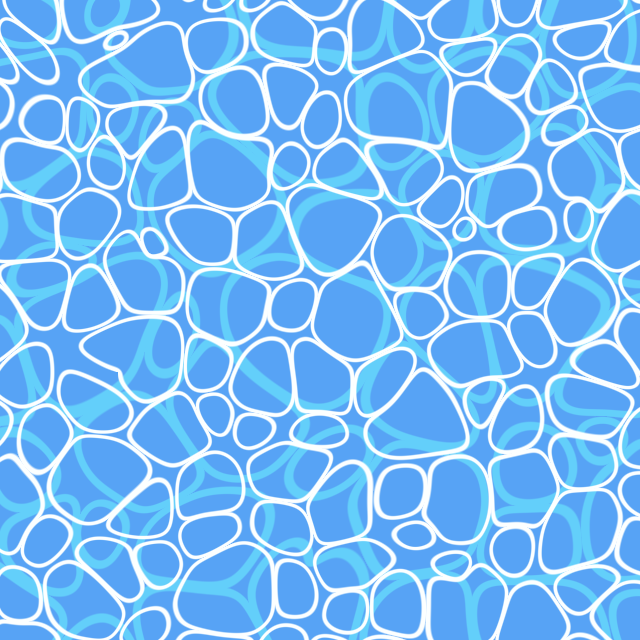
This texture is drawn by a Shadertoy shader. Its source:

```glsl
// Sunlit water: a white foam net of rounded cells over a paler, wider cyan net.
// Each net is a smooth, size-weighted Voronoi pattern, bent by gradient noise;
// blending the borders rounds the cells and opens triangular holes at junctions.

vec3 hash3(vec2 p) {
    vec3 q = fract(p.xyx * vec3(0.1031, 0.1030, 0.0973));
    q += dot(q, q.yxz + 33.33);
    return fract((q.xxy + q.yzz) * q.zyx);
}

float cornerSlope(vec2 cell, vec2 corner, vec2 f) {
    float angle = 6.2832 * hash3(cell + corner + 61.0).x;
    return dot(vec2(cos(angle), sin(angle)), f - corner);
}

float gradientNoise(vec2 p) {
    vec2 cell = floor(p), f = fract(p);
    vec2 u = f * f * f * (f * (f * 6.0 - 15.0) + 10.0);
    float low = mix(cornerSlope(cell, vec2(0, 0), f), cornerSlope(cell, vec2(1, 0), f), u.x);
    float high = mix(cornerSlope(cell, vec2(0, 1), f), cornerSlope(cell, vec2(1, 1), f), u.x);
    return mix(low, high, u.y);
}

// Distance to the rounded cell border: positive in cells, negative in junctions.
float foamDistance(vec2 p, float rounding) {
    vec2 base = floor(p);
    float nearest = 1e3, restSum = 1e-12;
    vec2 nearestDir = vec2(0), restDir = vec2(0);
    for (int y = -2; y <= 2; y++)
    for (int x = -2; x <= 2; x++) {
        vec2 cell = base + vec2(x, y);
        vec3 h = hash3(cell + 100.0);
        vec2 offset = p - cell - 0.5 - 0.86 * (h.xy - 0.5);
        float len = max(length(offset), 1e-4);
        float dist = len - 0.46 * h.z;
        vec2 dir = offset / len;

        // Keep the closest cell apart and blend all the others.
        if (dist < nearest) {
            float oldDist = nearest;
            vec2 oldDir = nearestDir;
            nearest = dist;
            nearestDir = dir;
            dist = oldDist;
            dir = oldDir;
        }
        float weight = exp(-dist / rounding);
        restSum += weight;
        restDir += weight * dir;
    }
    float border = -rounding * log(restSum) - nearest;
    return border / max(length(restDir / restSum - nearestDir), 0.35);
}

// Coverage of a net whose lines keep their width at any canvas size.
float foamNet(vec2 uv, float scale, float halfWidth, float holeRim, float rounding) {
    vec2 p = uv * scale;
    p += 0.35 * vec2(gradientNoise(p * 0.6), gradientNoise(p * 0.6 + 37.0));
    float d = foamDistance(p, rounding);
    float soft = scale * max(0.0015, 0.75 / iResolution.y);
    float outsideCells = 1.0 - smoothstep(-soft, soft, d - halfWidth);
    float outsideHoles = smoothstep(-soft, soft, d + holeRim);
    return outsideCells * outsideHoles;
}

void mainImage(out vec4 fragColor, in vec2 fragCoord) {
    vec2 uv = fragCoord / iResolution.y;

    vec3 water = vec3(0.34, 0.64, 0.96);
    vec3 cyan = vec3(0.39, 0.81, 0.98);
    vec3 foam = vec3(0.99, 1.0, 1.0);

    // Deep cyan net first, then the finer white foam on top.
    float deepNet = foamNet(uv + vec2(3.3, 1.7), 6.2, 0.044, 0.036, 0.19);
    float foamLines = foamNet(uv, 10.4, 0.038, 0.028, 0.18);

    vec3 color = mix(water, cyan, deepNet);
    color = mix(color, foam, foamLines);
    fragColor = vec4(color, 1.0);
}
```
